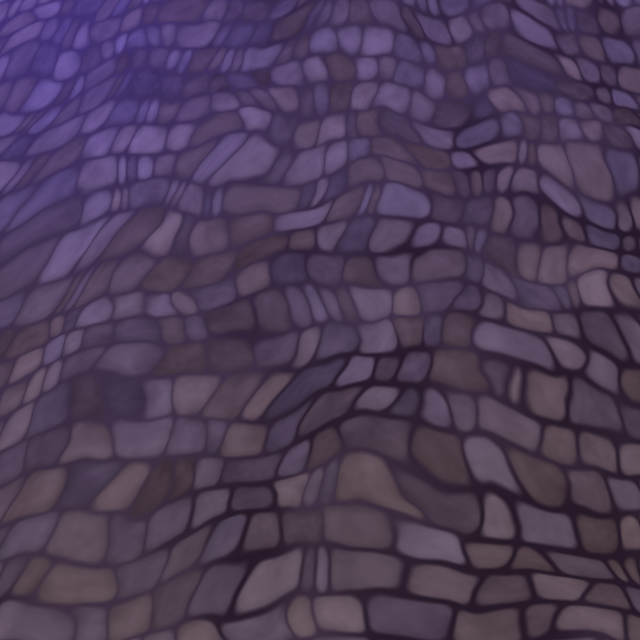
Give the GLSL for this texture, as a WebGL 2 fragment shader.

```glsl
#version 300 es
precision highp float;

uniform vec2 u_resolution;
out vec4 fragColor;

// Layout, in canvas units
const vec2 STONE_SIZE = vec2(0.084, 0.069);  // nearest stones
const float PERSPECTIVE = 0.46;              // shrink towards the top
const float ROW_ARC = 0.25;
const float LEFT_LEAN = 0.20;
const float WARP = 0.65;
const float JOINT_JITTER = 0.56;
const float JOINT_TILT = 0.30;
const float EDGE_TILT = 0.20;
const float SPLIT_CHANCE = 0.17;
const float GAP = 0.0030;
const float CORNER = 0.016;
const float SOFTNESS = 0.0042;

// Colours
const vec3 STONE_DARK = vec3(0.265, 0.210, 0.260);
const vec3 STONE_LIGHT = vec3(0.435, 0.370, 0.425);
const vec3 JOINT_DEEP = vec3(0.150, 0.100, 0.155);
const vec3 JOINT_FILLED = vec3(0.245, 0.190, 0.260);
const vec3 FAR_TINT = vec3(0.99, 0.96, 1.24);
const vec3 CORNER_GLOW = vec3(0.02, 0.01, 0.16);

float hash(vec2 p) {
    vec3 q = fract(p.xyx * vec3(0.1031, 0.1030, 0.0973));
    q += dot(q, q.yzx + 33.33);
    return fract((q.x + q.y) * q.z);
}

float noise(vec2 p) {
    vec2 i = floor(p), f = fract(p);
    f = f * f * (3.0 - 2.0 * f);
    return mix(mix(hash(i), hash(i + vec2(1, 0)), f.x),
               mix(hash(i + vec2(0, 1)), hash(i + vec2(1, 1)), f.x), f.y);
}

float smoothMin(float a, float b, float k) {
    float h = max(k - abs(a - b), 0.0) / k;
    return min(a, b) - h * h * k * 0.25;
}

// Canvas point to paving plane, one unit per stone
vec2 toPaving(vec2 p) {
    float x = p.x - 0.5 - LEFT_LEAN * p.y * (1.0 - p.x);
    float y = p.y + ROW_ARC * (p.x - 0.58) * (p.x - 0.58);
    float shrink = 1.0 - PERSPECTIVE * y;
    vec2 g = vec2(x / shrink, -log(shrink) / PERSPECTIVE) / STONE_SIZE + 40.0;
    vec2 broad = vec2(noise(g * 0.42), noise(g * 0.42 + 71.0)) - 0.5;
    vec2 fine = vec2(noise(g * 1.7 + 13.0), noise(g * 1.7 + 57.0)) - 0.5;
    return g + 2.0 * WARP * broad + 0.20 * fine;
}

// Position of an upright joint within its row
float jointAt(float index, float row, float height) {
    vec2 key = vec2(index, row);
    return index + JOINT_JITTER * (hash(key) - 0.5)
         + JOINT_TILT * (hash(key + 17.3) - 0.5) * (height - 0.5) * 2.0;
}

// Returns the stone's key in xy and its inner edge distance in z
vec3 findStone(vec2 g, vec2 size) {
    float row = floor(g.y), height = fract(g.y);
    float x = g.x + hash(vec2(row, 5.7));
    float left = -1e4, right = 1e4, index = 0.0;
    for (float k = -1.0; k <= 2.0; k++) {
        float i = floor(x) + k;
        float j = jointAt(i, row, height);
        if (j <= x && j > left) { left = j; index = i; }
        if (j > x) right = min(right, j);
    }
    // Some stones are halved into narrow ones
    if (hash(vec2(index, row) + 91.0) < SPLIT_CHANCE) {
        float middle = mix(left, right, 0.5);
        if (x < middle) right = middle;
        else { left = middle; index += 0.5; }
    }
    vec2 key = vec2(index, row);
    float across = (x - left) / (right - left) - 0.5;
    float topSlant = EDGE_TILT * (hash(key + 31.0) - 0.5);
    float baseSlant = EDGE_TILT * (hash(key + 47.0) - 0.5);
    float top = 1.0 - height - abs(topSlant) * 0.4 - topSlant * across;
    float base = height - abs(baseSlant) * 0.4 - baseSlant * across;
    float dx = min(x - left, right - x) * size.x;
    float dy = min(top, base) * size.y;
    return vec3(key, smoothMin(dx, dy, CORNER));
}

void main() {
    vec2 p = gl_FragCoord.xy / u_resolution;
    vec2 size = STONE_SIZE * (1.0 - PERSPECTIVE * p.y);
    vec2 g = toPaving(p);
    vec3 stone = findStone(g, size);
    float shrink = size.x / STONE_SIZE.x;

    // Stone face: own tone and hue, with soft mottling
    float tone = 0.10 + 0.78 * hash(stone.xy + 3.1);
    tone += 0.34 * (noise(g * 2.3) - 0.5) + 0.14 * (noise(g * 7.0) - 0.5);
    tone += 0.30 * (noise(g * 0.3 + 9.0) - 0.5);
    vec3 face = mix(STONE_DARK, STONE_LIGHT, tone);
    float hue = hash(stone.xy + 63.0) - 0.5;
    face += hue * vec3(0.020, 0.004, -0.045);
    face *= mix(0.88, 1.0, smoothstep(0.0, 0.018 * shrink, stone.z));

    // Joints: deep at the lower right, filled with grit elsewhere
    float depth = smoothstep(0.25, 0.85, 0.35 + 0.45 * p.x - 0.45 * p.y
                           + 0.7 * (noise(g * 0.6 + 25.0) - 0.4));
    vec3 joint = mix(JOINT_FILLED, JOINT_DEEP, depth);
    float gap = GAP * shrink * mix(0.6, 1.6, depth);
    float soft = max(SOFTNESS * mix(0.7, 1.0, shrink), 1.0 / u_resolution.y);
    vec3 color = mix(joint, face, smoothstep(gap - soft, gap + soft, stone.z));

    // Violet light from the far side
    color *= mix(vec3(1.0), FAR_TINT, smoothstep(0.1, 1.0, p.y + 0.25 * (0.5 - p.x)));
    color += CORNER_GLOW * smoothstep(0.55, 0.0, distance(p, vec2(0.05, 1.05)));
    fragColor = vec4(color, 1.0);
}
```
